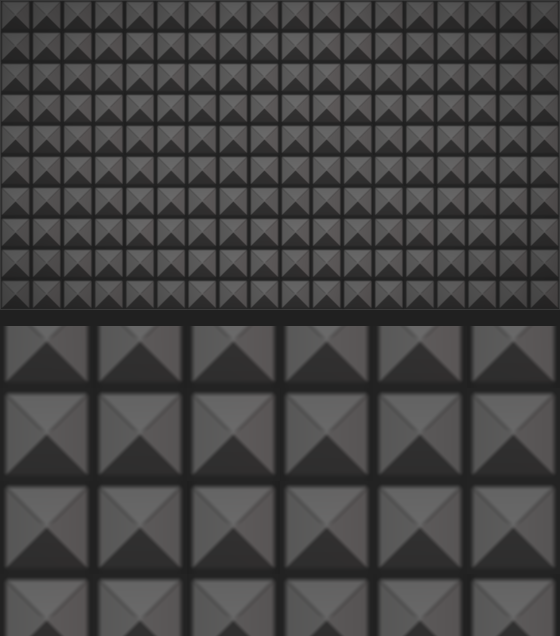
Top, the full canvas; bottom, a detail of the centre.
This pattern is drawn by a Shadertoy shader. Its source:

```glsl
// Rows of dark rubber pyramids with soft seams, lit from above, under a vignette.

#define GRID vec2(18.0, 10.0)              // pyramids across and down
#define HALF_SIZE 0.875                    // pyramid half width, cell half = 1
#define EDGE_BLUR 0.085                    // softness of edges, cell half = 1
#define TOP_FACE vec3(0.400, 0.400, 0.400)
#define LEFT_FACE vec3(0.352, 0.351, 0.350)
#define RIGHT_FACE vec3(0.348, 0.340, 0.340)
#define BOTTOM_FACE vec3(0.185, 0.183, 0.183)
#define SEAM vec3(0.138, 0.138, 0.138)
#define RIDGE_SHADE 0.045                  // darkening of the upper ridges
#define VIGNETTE 0.27                      // darkening in the corners
#define VARIATION 0.035                    // brightness change between pyramids
#define RIM_LIGHT 0.10                     // pale line round the canvas

float hash(vec2 p) {
    vec3 h = fract(vec3(p.xyx) * 0.1031);
    h += dot(h, h.yzx + 33.33);
    return fract((h.x + h.y) * h.z);
}

float roundedBox(vec2 p, float halfSize, float radius) {
    vec2 d = abs(p) - halfSize + radius;
    return length(max(d, 0.0)) + min(max(d.x, d.y), 0.0) - radius;
}

// Four faces parted by the diagonals, p in -1..1
vec3 pyramid(vec2 p, float blur) {
    float aboveRising = smoothstep(-blur, blur, p.y - p.x);
    float aboveFalling = smoothstep(-blur, blur, p.y + p.x);
    vec3 upper = mix(LEFT_FACE, TOP_FACE, aboveFalling);
    vec3 lower = mix(BOTTOM_FACE, RIGHT_FACE, aboveFalling);
    vec3 color = mix(lower, upper, aboveRising);

    // Soft grooves along the two upper ridges
    float ridge = 1.0 - smoothstep(0.0, 1.6 * blur, abs(p.y - abs(p.x)));
    color -= RIDGE_SHADE * ridge * smoothstep(0.0, 0.15, p.y);

    // Faces fade slightly towards the foot
    return color * (1.03 - 0.07 * max(abs(p.x), abs(p.y)));
}

void mainImage(out vec4 fragColor, in vec2 fragCoord) {
    vec2 uv = fragCoord / iResolution.xy;
    vec2 cell = floor(uv * GRID);
    vec2 p = 2.0 * fract(uv * GRID) - 1.0;
    float pixel = 2.0 * GRID.y / iResolution.y;
    float blur = max(EDGE_BLUR, pixel);

    // Pyramid with a little change in tone and warmth
    vec3 face = pyramid(p, blur);
    face *= 1.0 + VARIATION * (hash(cell) - 0.5);
    face.r += 0.008 * hash(cell + 47.0) * smoothstep(-0.4, 0.6, p.x);

    // Vignette, strongest in the top corners
    vec2 offCenter = (uv - vec2(0.5, 0.46)) * 2.0;
    float falloff = dot(offCenter * offCenter, vec2(0.55, 0.45));
    float light = 1.0 - VIGNETTE * smoothstep(0.05, 1.1, falloff);

    // Dark seams, uneven from cell to cell
    vec3 seam = SEAM * (1.0 - 0.12 * hash(cell + 13.0) * smoothstep(0.7, 1.0, abs(p.x)));
    float body = 1.0 - smoothstep(-blur, blur, roundedBox(p, HALF_SIZE, 0.08));
    vec3 color = mix(seam * mix(1.0, light, 0.4), face * light, body);

    // Pale rim along the canvas border
    vec2 inset = min(uv, 1.0 - uv) * vec2(iResolution.x / iResolution.y, 1.0);
    color += RIM_LIGHT * (1.0 - smoothstep(0.001, 0.006, min(inset.x, inset.y)));

    fragColor = vec4(color, 1.0);
}
```
